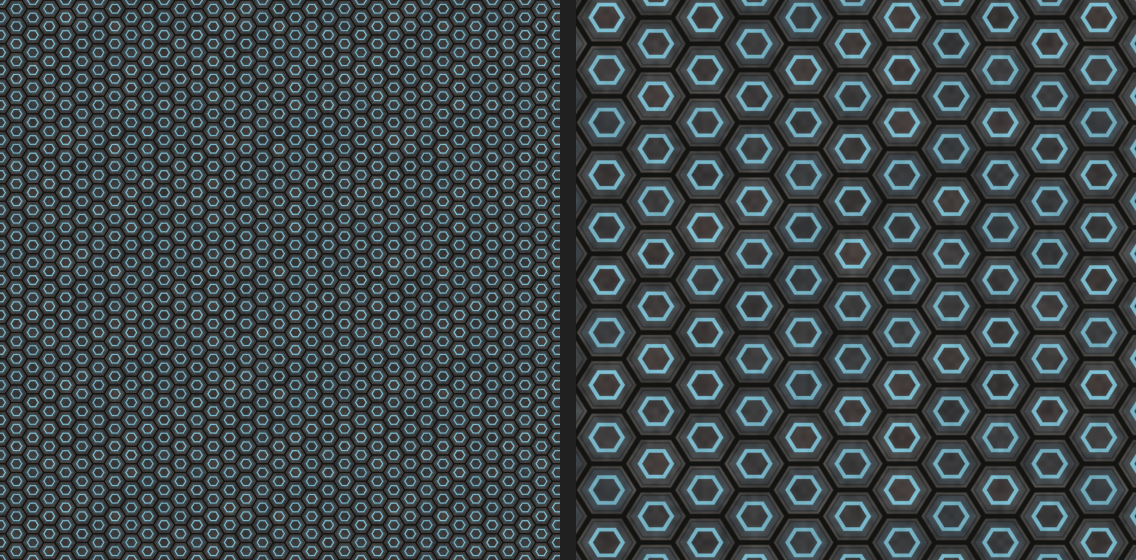
Left: the whole. Right: its middle third, enlarged.
Reproduce this pattern procedurally as a WebGL 1 fragment shader.

```glsl
precision highp float;
// Worn dark hexagonal plates, each with a glowing cyan hexagonal ring.

uniform vec2 u_resolution;

const vec2 WEAR_PERIOD = vec2(10.0, 7.0); // wear repeats after this many columns, rows

float hash(vec2 p) {
  return fract(sin(dot(p, vec2(127.1, 311.7))) * 43758.5453);
}

// Value noise that wraps with the wear period
float wearNoise(vec2 p, float frequency) {
  vec2 period = WEAR_PERIOD * frequency;
  vec2 i = floor(p * frequency);
  vec2 f = fract(p * frequency);
  f = f * f * (3.0 - 2.0 * f);
  vec2 lo = mod(i, period);
  vec2 hi = mod(i + 1.0, period);
  return mix(mix(hash(lo), hash(vec2(hi.x, lo.y)), f.x),
             mix(hash(vec2(lo.x, hi.y)), hash(hi), f.x), f.y);
}

// Offset from the nearest cell centre, in columns and rows
vec2 cellOffset(vec2 p) {
  vec2 evenCell = mod(p + vec2(1.0, 0.5), vec2(2.0, 1.0)) - vec2(1.0, 0.5);
  vec2 oddCell = mod(p, vec2(2.0, 1.0)) - vec2(1.0, 0.5);
  vec2 toRegular = vec2(0.866, 1.0);
  return length(evenCell * toRegular) < length(oddCell * toRegular) ? evenCell : oddCell;
}

// Flat-topped hexagonal distance: 0 at the centre, 1 at the cell border
float hexDistance(vec2 offset) {
  vec2 q = abs(offset * vec2(0.866, 1.0));
  return 2.0 * max(q.y, 0.866 * q.x + 0.5 * q.y);
}

float band(float d, float inner, float outer) {
  return smoothstep(inner - 0.02, inner + 0.02, d)
       * (1.0 - smoothstep(outer - 0.02, outer + 0.02, d));
}

vec3 plateColor(vec2 p) {
  vec2 offset = cellOffset(p);
  vec2 cell = mod(floor(p - offset + 0.25), WEAR_PERIOD);
  float d = hexDistance(offset);
  float tone = hash(cell + 3.7);
  float grime = wearNoise(p, 2.0);
  float grain = wearNoise(p, 8.0);

  // Core and surrounding plate
  vec3 core = mix(vec3(0.20, 0.21, 0.22), vec3(0.25, 0.22, 0.21), tone);
  vec3 plate = mix(vec3(0.23, 0.26, 0.28), vec3(0.26, 0.26, 0.26), tone);
  vec3 color = mix(core, plate, smoothstep(0.46, 0.50, d));

  // Bevel, its inner groove and worn outer lip
  color = mix(color, vec3(0.21, 0.21, 0.205), smoothstep(0.80, 0.84, d));
  color = mix(color, vec3(0.14), 0.7 * band(d, 0.77, 0.81));
  color = mix(color, vec3(0.31, 0.29, 0.27), (0.4 + 0.5 * grime) * band(d, 0.84, 0.89));

  // Dirt and fine grain
  color *= 0.80 + 0.22 * grime + 0.24 * grain;

  // Dark gap between plates
  color = mix(color, vec3(0.075, 0.073, 0.07), smoothstep(0.89, 0.94, d));

  // Ring with a soft halo
  float halo = exp(-pow((d - 0.49) / 0.13, 2.0));
  color += vec3(0.02, 0.05, 0.06) * halo;
  vec3 ring = vec3(0.46, 0.70, 0.77) * (0.92 + 0.10 * tone + 0.08 * grain);
  return mix(color, ring, band(d, 0.42, 0.56));
}

void main() {
  // Average a 4 by 4 grid of samples for smooth edges
  vec3 sum = vec3(0.0);
  for (int y = 0; y < 4; y++) {
    for (int x = 0; x < 4; x++) {
      vec2 jitter = (vec2(float(x), float(y)) - 1.5) / 4.0;
      vec2 uv = (gl_FragCoord.xy + jitter) / u_resolution;
      sum += plateColor(uv * vec2(34.13, 32.0));
    }
  }
  gl_FragColor = vec4(sum / 16.0, 1.0);
}
```
